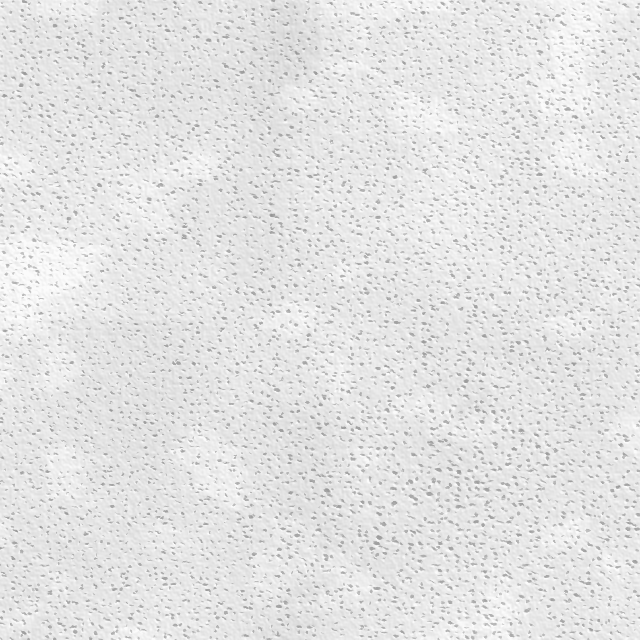
Write a three.js fragment shader that draws this texture.

```glsl
// Pale pitted plaster: short slanted grey pits with lit lower rims, scattered
// one per jittered cell, over a fine embossed grain. Slow noise and soft
// regional patches vary the tone of the wall and the size of the pits.

varying vec2 vUv;

const float BASE_TONE = 0.907;
const vec2 PIT_GRID = vec2(72.0, 108.0);
const float PIT_TILT = -0.28;
const float EDGE_SOFTNESS = 0.0009;

float hash(vec2 p) {
  return fract(sin(dot(p, vec2(127.1, 311.7))) * 43758.5453);
}

vec2 hash2(vec2 p) {
  return vec2(hash(p), hash(p + vec2(37.2, 17.9)));
}

float valueNoise(vec2 p) {
  vec2 cell = floor(p);
  vec2 f = fract(p);
  f = f * f * (3.0 - 2.0 * f);
  float low = mix(hash(cell), hash(cell + vec2(1.0, 0.0)), f.x);
  float high = mix(hash(cell + vec2(0.0, 1.0)), hash(cell + 1.0), f.x);
  return mix(low, high, f.y);
}

float fbm(vec2 p) {
  float sum = 0.0;
  float weight = 0.5;
  for (int i = 0; i < 5; i++) {
    sum += weight * valueNoise(p);
    p = p * 2.07 + vec2(13.1, 7.7);
    weight *= 0.5;
  }
  return sum / 0.97;
}

vec2 rotate(vec2 p, float angle) {
  float c = cos(angle);
  float s = sin(angle);
  return vec2(c * p.x + s * p.y, c * p.y - s * p.x);
}

float softSpot(vec2 p, vec2 center, float radius) {
  vec2 d = (p - center) / radius;
  return exp(-dot(d, d));
}

// Soft-edged ellipse coverage, from approximate signed distance
float ellipseMask(vec2 p, vec2 radii, float softness) {
  float dist = (length(p / radii) - 1.0) * radii.y;
  return 1.0 - smoothstep(-softness, softness, dist);
}

// Fine relief lit from the lower left
float grainRelief(vec2 p, float frequency) {
  vec2 q = p * frequency;
  return valueNoise(q) - valueNoise(q + vec2(0.45, 0.6));
}

// Relative pit size across the wall
float pitScale(vec2 p) {
  float scale = 0.82 + 0.36 * fbm(p * 6.0 + 21.0);
  scale += 0.28 * softSpot(p, vec2(0.68, 0.24), 0.17);
  return scale - 0.2 * softSpot(p, vec2(0.17, 0.36), 0.2);
}

// Returns pit darkness in x and rim brightness in y
vec2 scatterPits(vec2 p, float scale) {
  vec2 home = floor(p * PIT_GRID);
  vec2 wobble = vec2(valueNoise(p * 310.0), valueNoise(p * 310.0 + 50.0)) - 0.5;
  vec2 warped = p + wobble * vec2(0.0032, 0.0026);
  vec2 result = vec2(0.0);
  for (int y = -1; y <= 1; y++) {
    for (int x = -1; x <= 1; x++) {
      vec2 cell = home + vec2(float(x), float(y));
      vec2 center = (cell + 0.1 + 0.8 * hash2(cell)) / PIT_GRID;
      vec2 variety = hash2(cell + 91.0);
      float present = step(hash(cell + 143.0), 0.8);
      vec2 radii = mix(vec2(0.0019, 0.0010), vec2(0.0046, 0.0023),
                       vec2(variety.x * variety.x, variety.y)) * scale;
      float tilt = PIT_TILT + (hash(cell + 211.0) - 0.5) * 0.7;
      vec2 local = rotate(warped - center, tilt);
      vec2 rimLocal = local + vec2(0.0012, 0.0032) * scale;
      float depth = mix(0.13, 0.27, variety.x * 0.6 + variety.y * 0.4);
      float pit = ellipseMask(local, radii, EDGE_SOFTNESS) * depth;
      float rim = ellipseMask(rimLocal, radii * 0.95, EDGE_SOFTNESS * 1.6);
      result = max(result, present * vec2(pit, rim * 0.055));
    }
  }
  return result;
}

// Cloudy patches, a dim vertical band and faint panel seams
float wallTone(vec2 p) {
  float clouds = (fbm(p * 4.5 + 3.0) - 0.5) * 0.075;
  float chalk = smoothstep(0.57, 0.72, fbm(p * vec2(9.0, 12.0) + 60.0)) * 0.035;
  float bandOffset = (p.x - 0.44 - 0.03 * sin(p.y * 7.0)) / 0.06;
  float band = exp(-bandOffset * bandOffset) * 0.022;
  float upper = smoothstep(0.498, 0.502, p.y);
  float leftSide = 1.0 - smoothstep(0.498, 0.502, p.x);
  float panel = upper * leftSide * softSpot(p, vec2(0.12, 0.52), 0.22) * 0.025;
  float shade = upper * leftSide * softSpot(p, vec2(0.49, 0.95), 0.09) * 0.03;
  return clouds + chalk + panel - band - shade;
}

void main() {
  vec2 pits = scatterPits(vUv, pitScale(vUv));
  float grain = grainRelief(vUv, 260.0) * 0.06 + grainRelief(vUv, 130.0) * 0.035;
  float tone = BASE_TONE + wallTone(vUv) + grain;
  tone += pits.y * (1.0 - smoothstep(0.0, 0.1, pits.x)) - pits.x;
  gl_FragColor = vec4(vec3(clamp(tone, 0.0, 0.985)), 1.0);
}
```
